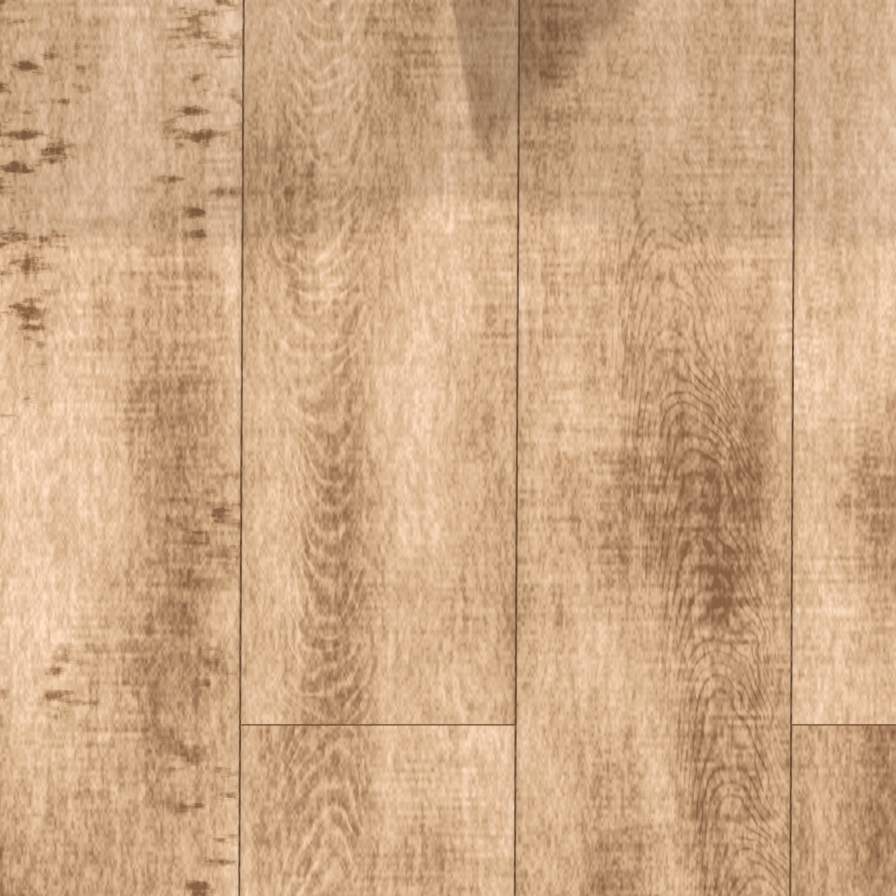
Reproduce this texture procedurally as a WebGL 2 fragment shader.

```glsl
#version 300 es
precision highp float;
// Pale oak floor of wide upright planks with thin dark seams and staggered end joints.
// A single tone value sums stretched noise, arched growth rings, saw marks and stains;
// a three-colour ramp turns it into wood, then soft cast shade and seams go on top.
uniform vec2 u_resolution;
out vec4 outColor;

const float PLANK_WIDTH = 0.3075;
const float FIRST_SEAM = 0.2695;
const float SEAM_TILT = 0.005;
const float JOINT_HEIGHT = 0.191;
const float SEAM_HALF = 0.0011;
const float JOINT_HALF = 0.0009;
const float GRAIN = 0.30;
const float BROAD = 0.85;
const vec3 WOOD_DARK = vec3(0.57, 0.41, 0.29);
const vec3 WOOD_MID = vec3(0.83, 0.68, 0.525);
const vec3 WOOD_LIGHT = vec3(0.98, 0.855, 0.74);
const vec3 SEAM_COLOR = vec3(0.38, 0.25, 0.15);
const vec3 BAND_SHADE = vec3(0.93, 0.925, 0.92);
const vec3 DEEP_SHADE = vec3(0.83, 0.81, 0.79);

float hash(vec2 p) {
  return fract(sin(dot(p, vec2(127.1, 311.7))) * 43758.5453);
}

float noise(vec2 p) {
  vec2 i = floor(p), f = fract(p);
  f = f * f * (3.0 - 2.0 * f);
  return mix(mix(hash(i), hash(i + vec2(1, 0)), f.x),
             mix(hash(i + vec2(0, 1)), hash(i + vec2(1, 1)), f.x), f.y);
}

float fbm(vec2 p) {
  float sum = 0.0, amp = 0.5;
  for (int i = 0; i < 4; i++) {
    sum += amp * noise(p);
    p = p * 2.03 + 17.3;
    amp *= 0.5;
  }
  return sum / 0.9375;
}

// Soft elliptical blot, 1 at its centre
float spot(vec2 p, vec2 centre, vec2 radius) {
  vec2 q = (p - centre) / radius;
  return exp(-dot(q, q));
}

// Thin ring lines at whole values of a field, fading where too dense to resolve
float rings(float field) {
  float line = pow(0.5 + 0.5 * cos(6.2832 * field), 3.0) - 0.3;
  return line * (1.0 - smoothstep(0.25, 0.6, fwidth(field)));
}

float stroke(float d, float halfWidth, float aa) {
  return 1.0 - smoothstep(halfWidth - aa, halfWidth + aa, abs(d));
}

void main() {
  vec2 p = gl_FragCoord.xy / u_resolution;
  float aa = 0.8 / min(u_resolution.x, u_resolution.y);

  // Plank and board layout
  float across = (p.x - SEAM_TILT * (p.y - 0.5) - FIRST_SEAM) / PLANK_WIDTH + 1.0;
  float plank = floor(across);
  float isOdd = mod(plank, 2.0);
  float lower = isOdd * step(p.y, JOINT_HEIGHT);
  vec2 seed = vec2(plank * 31.7, plank * 13.1 + lower * 57.3);
  float rustic = 1.0 - step(0.5, plank);
  float third = step(1.5, plank) * step(plank, 2.5);
  float warp = fbm(p * vec2(11.0, 8.0) + seed) - 0.5;

  // Broad streaks and clouds
  float tone = 0.56 + BROAD * (fbm(p * vec2(14.0, 2.0) + seed) - 0.5);
  tone += 0.5 * (fbm(p * vec2(5.0, 4.0) + seed + 9.0) - 0.5);

  // Fibres, pores, grit and crosswise saw marks
  float bentX = p.x + 0.012 * warp;
  tone += 0.5 * GRAIN * (noise(vec2(bentX * 130.0, p.y * 9.0) + seed) - 0.5);
  tone += GRAIN * (noise(vec2(bentX * 260.0, p.y * 75.0) + seed) - 0.5);
  tone += GRAIN * (noise(vec2(bentX * 420.0, p.y * 210.0) + seed) - 0.5);
  float sawArea = smoothstep(0.42, 0.68, fbm(p * vec2(9.0, 6.0) + seed + 4.0));
  tone += (0.05 + 0.22 * sawArea) * (noise(p * vec2(20.0, 190.0) + seed) - 0.5);

  // Arched rings: hanging on odd planks, rising on even ones and on lower boards
  float rising = max(1.0 - isOdd, lower);
  float centre = mix(0.362, 0.735 + 0.14 * (0.75 - p.y), third);
  float dx = p.x - centre + 0.02 * warp;
  float bend = mix(28.0, 40.0, third) * dx * dx;
  float field = mix(36.0, 42.0, third) * (p.y + mix(-bend, bend, rising)) + 5.0 * warp;
  float archArea = exp(-pow(dx / mix(0.05, 0.07, third), 4.0)) * step(0.5, plank) * step(plank, 2.5);
  archArea *= mix(1.0, 1.0 - 0.6 * smoothstep(0.72, 0.8, p.y), third);
  float broken = 0.4 + 0.9 * noise(p * vec2(60.0, 40.0) + 5.0);
  tone += archArea * (0.25 * broken * rings(field) * mix(1.0, -0.9, third) - 0.09);

  // Knot and the dark figure beside it
  vec2 toKnot = (p - vec2(0.80, 0.338)) / vec2(0.021, 0.036);
  float knotDist = length(toKnot) + 0.9 * warp;
  float knotArea = exp(-knotDist * knotDist * 0.6);
  tone += knotArea * (0.18 * rings(knotDist * 1.6) - 0.28);
  tone -= 0.42 * spot(p, vec2(0.685 + 0.05 * warp, 0.40), vec2(0.028, 0.10));
  tone -= 0.18 * spot(p, vec2(0.76, 0.50), vec2(0.06, 0.14));
  tone -= 0.22 * spot(p, vec2(0.81, 0.05), vec2(0.04, 0.14));
  tone -= 0.24 * spot(p, vec2(0.33 + 0.1 * warp, 0.79), vec2(0.055, 0.05));

  // Weathered first plank: crosswise scars, blotches and a smooth brown heart
  float wear = smoothstep(0.38, 0.62, fbm(p * vec2(9.0, 5.0) + 41.0));
  float scars = smoothstep(0.48, 0.8, fbm(p * vec2(32.0, 80.0) + 23.0));
  float heart = exp(-pow((p.x - 0.15 - 0.08 * warp) / 0.05, 2.0));
  tone += rustic * (0.1 - 0.7 * scars * wear * (1.0 - 0.8 * heart) - 0.17 * heart);

  // Room light pooling under the shade, darker toward the foot
  tone += 0.16 * spot(p, vec2(0.46, 0.66), vec2(0.17, 0.16));
  tone += 0.18 * spot(p, vec2(0.0, 0.50), vec2(0.10, 0.25));
  tone += 0.16 * step(2.5, plank) * (1.0 - 1.8 * lower) * (1.0 - smoothstep(0.6, 0.75, p.y));
  tone -= 0.07 * (1.0 - smoothstep(0.0, 0.3, p.y));
  vec3 color = mix(WOOD_DARK, WOOD_MID, clamp(tone * 2.0, -0.1, 1.0));
  color = mix(color, WOOD_LIGHT, clamp(tone * 2.0 - 1.0, 0.0, 1.1));

  // Cast shade: a wide upper band and a deeper pointed patch at the top
  float bandEdge = 0.73 + 0.05 * exp(-pow((p.x - 0.53) / 0.13, 2.0));
  color *= mix(vec3(1.0), BAND_SHADE, smoothstep(-0.012, 0.018, p.y - bandEdge));
  float side = p.x - 0.545;
  float patchEdge = 0.83 + (side > 0.0 ? side : 106.0 * side * side);
  color *= mix(vec3(1.0), DEEP_SHADE, smoothstep(-0.02, 0.03, p.y - patchEdge));

  // Seams with a beaded edge, and end joints on odd planks
  float seamDist = (across - floor(across + 0.5)) * PLANK_WIDTH;
  float bead = 0.6 + 0.4 * noise(vec2(plank, p.y * 170.0));
  float seam = stroke(seamDist, SEAM_HALF, aa) * bead;
  float joint = stroke(p.y - JOINT_HEIGHT, JOINT_HALF, aa) * isOdd * 0.75;
  color *= 1.0 - 0.1 * exp(-abs(seamDist) / 0.004);
  outColor = vec4(mix(color, SEAM_COLOR, max(seam, joint)), 1.0);
}
```
